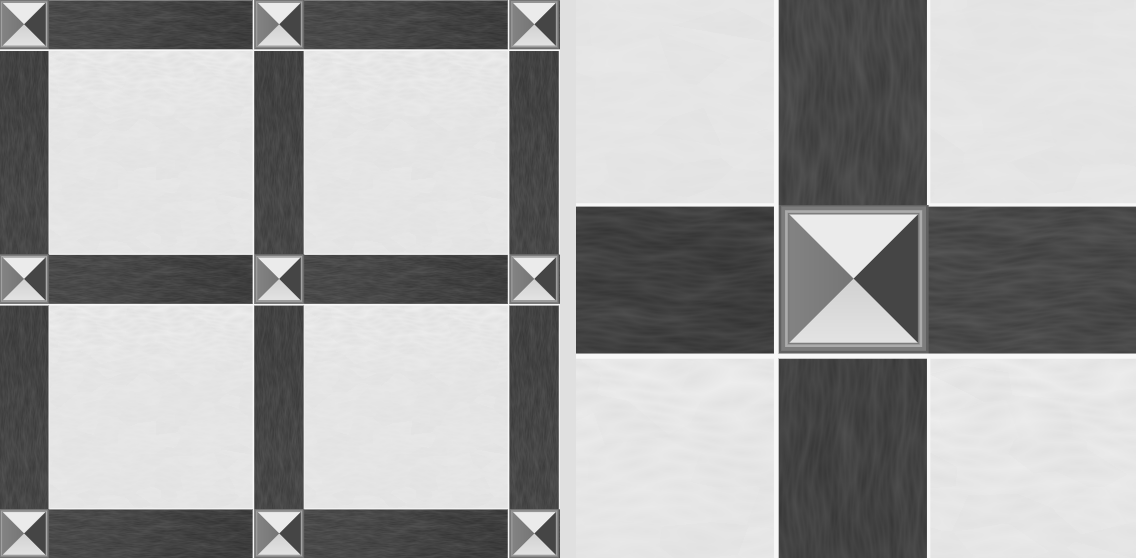
Left, the full canvas; right, a detail of the centre.
This pattern is drawn by a Shadertoy shader. Its source:

```glsl
vec2 hash2(vec2 p) {
    vec3 a = fract(p.xyx * vec3(0.1031, 0.1030, 0.0973));
    a += dot(a, a.yzx + 33.33);
    return fract((a.xx + a.yz) * a.zy);
}

// Cellular noise: x = distance to nearest point, y = tone of its cell
vec2 cells(vec2 p) {
    vec2 base = floor(p), best = vec2(8.0, 0.0);
    for (int j = -1; j <= 1; j++)
    for (int i = -1; i <= 1; i++) {
        vec2 id = base + vec2(i, j);
        float d = length(id + hash2(id) - p);
        if (d < best.x) best = vec2(d, hash2(id + 71.0).x);
    }
    return best;
}

float cover(float d, float px) {
    return clamp(d / px + 0.5, 0.0, 1.0);
}

// Dark plank, grain running along x
float wood(vec2 p) {
    p.y += 0.004 * sin(p.x * 19.0) + 0.002 * sin(p.x * 47.0 + p.y * 60.0);
    float fine = cells(p * vec2(24.0, 170.0)).x;
    float broad = cells(p * vec2(9.0, 55.0) + 20.0).x;
    float wave = sin(p.y * 90.0 + 2.0 * sin(p.x * 11.0));
    return 0.275 + 0.05 * (fine - 0.5) + 0.05 * (broad - 0.5) + 0.006 * wave;
}

// Pale slab with faint horizontal flecks, stronger near the top
float slab(vec2 p) {
    float top = 1.0 - smoothstep(0.2, 0.55, p.y);
    float patches = cells(p * vec2(13.0, 24.0)).y - 0.5;
    vec2 warped = p + vec2(0.0, 0.008 * sin(p.x * 27.0 + 3.0 * sin(p.y * 13.0)));
    float fleck = cells(warped * vec2(18.0, 62.0) + 9.0).x - 0.5;
    return 0.898 + 0.01 * top + 0.012 * patches + fleck * mix(0.012, 0.04, top);
}

// Raised four-sided stud in a thin frame, q spans -1 to 1
float stud(vec2 q, float px) {
    float r = max(abs(q.x), abs(q.y));
    float across = mix(0.92, 0.82 + 0.08 * r, cover(q.y, px));
    float sides = mix(0.46 + 0.06 * r, 0.27, cover(q.x, px));
    float tone = mix(across, sides, cover(abs(q.x) - abs(q.y), px * 1.4));
    tone = mix(tone, 0.49, cover(r - 0.87, px));
    tone = mix(tone, 0.72, 0.8 * cover(0.018 - abs(r - 0.91), px));
    return mix(tone, 0.38, cover(r - 0.98, px));
}

void mainImage(out vec4 fragColor, in vec2 fragCoord) {
    // Cell coordinates, y pointing down
    vec2 uv = fragCoord / iResolution.xy;
    vec2 p = vec2(uv.x, 1.0 - uv.y) * vec2(2.195, 2.192) + vec2(0.0066, 0.001);
    vec2 c = fract(p);
    float px = 2.192 / iResolution.y;

    // Planks and slab
    float inX = cover(c.x - 0.199, px);
    float inY = cover(c.y - 0.198, px);
    float rail = wood(c) + 0.02 - 0.045 * smoothstep(0.3, 1.0, c.x);
    float post = wood(c.yx + 5.0) - 0.01 + 0.02 * smoothstep(0.2, 0.9, c.y);
    float corner = stud((c - vec2(0.101, 0.0965)) / 0.0965, px / 0.0965);
    float tone = mix(mix(corner, rail, inX), mix(post, slab(c), inX), inY);

    // Grout: two continuous seams, two beside the slab only
    vec2 edge = min(c, 1.0 - c);
    float seam = max(cover(0.0031 - edge.x, px), cover(0.0034 - abs(c.y - 0.198), px));
    seam = max(seam, inY * cover(0.0022 - abs(c.x - 0.199), px));
    seam = max(seam, inX * cover(0.0022 - edge.y, px));
    fragColor = vec4(vec3(mix(tone, 0.97, seam)), 1.0);
}
```
